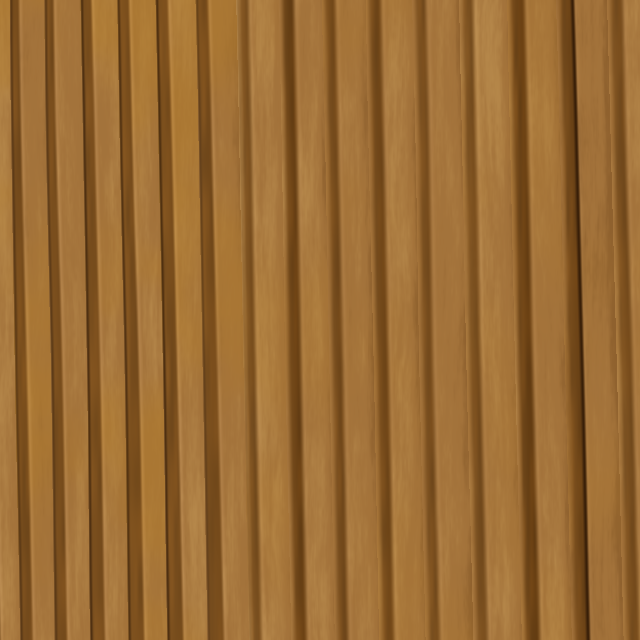
Reproduce this texture procedurally as a Shadertoy shader.

```glsl
// A wall of upright wooden slats seen at a slight angle: about fifteen, widening to the right.
// A quadratic maps slat number to position; its inverse gives each pixel its slat.
// Every slat has a shaded groove, an optional dark seam, a lit edge and stretched grain.

const vec3 SEAM  = vec3(0.22, 0.12, 0.03);
const vec3 DEEP  = vec3(0.36, 0.21, 0.05);
const vec3 BROWN = vec3(0.47, 0.30, 0.11);
const vec3 SHADE = vec3(0.56, 0.38, 0.18);
const vec3 WOOD  = vec3(0.64, 0.45, 0.23);
const vec3 LIGHT = vec3(0.71, 0.53, 0.29);
const vec3 HONEY = vec3(0.69, 0.48, 0.17);

// Slat edge position = START + PITCH * n + SPREAD * n * n
const float START = 0.015, PITCH = 0.0532, SPREAD = 0.00096;

float hash(vec2 p) {
    uvec2 q = uvec2(ivec2(floor(p))) * uvec2(1597334673u, 3812015801u);
    uint n = (q.x ^ q.y) * 1597334673u;
    n = (n ^ (n >> 15)) * 2246822519u;
    return float((n ^ (n >> 13)) & 65535u) / 65535.0;
}

float noise(vec2 p) {
    vec2 i = floor(p), f = fract(p);
    f = f * f * (3.0 - 2.0 * f);
    return mix(mix(hash(i), hash(i + vec2(1, 0)), f.x),
               mix(hash(i + vec2(0, 1)), hash(i + vec2(1, 1)), f.x), f.y);
}

float fbm(vec2 p) {
    float sum = 0.0, amp = 0.5;
    for (int i = 0; i < 4; i++) {
        sum += amp * noise(p);
        p = p * 2.03 + 17.3;
        amp *= 0.5;
    }
    return sum / 0.9375;
}

// Soft-edged band between two positions
float band(float x, float from, float to, float soft) {
    return smoothstep(from - soft, from + soft, x) * (1.0 - smoothstep(to - soft, to + soft, x));
}

float slatNumber(float x) {
    float root = PITCH * PITCH + 4.0 * SPREAD * (x - START);
    return (sqrt(max(root, 0.0)) - PITCH) / (2.0 * SPREAD);
}

// Tone of the wood, around 0.5, with grain offset per slat
float grainTone(vec2 p, float id) {
    vec2 q = p + vec2(id * 3.7, id * 1.9);
    q.x += 0.012 * noise(q * vec2(6.0, 5.0)) + 0.04 * p.y * (hash(vec2(id, 8)) - 0.5);
    float broad = fbm(q * vec2(26.0, 5.0)) - 0.5;
    float fibre = fbm(q * vec2(190.0, 14.0)) - 0.5;
    float pores = noise(q * vec2(300.0, 90.0)) - 0.5;
    return 0.55 + 0.65 * broad + 0.35 * fibre + 0.10 * pores;
}

vec3 woodColor(float tone) {
    vec3 c = mix(SHADE, WOOD, smoothstep(0.0, 0.5, tone));
    return mix(c, LIGHT, smoothstep(0.5, 1.05, tone));
}

void mainImage(out vec4 fragColor, in vec2 fragCoord) {
    vec2 uv = fragCoord / iResolution.xy;
    float pixel = 1.0 / iResolution.x;
    float down = 1.0 - uv.y;

    // Lean and slight waviness of the slats
    float x = uv.x - (0.015 + 0.011 * uv.x) * down;
    x += 0.003 * (noise(vec2(uv.x * 14.0, uv.y * 2.5)) - 0.5);

    float n = slatNumber(x);
    float id = floor(n);
    float width = PITCH + SPREAD * (2.0 * id + 1.0);
    float d = x - (START + PITCH * id + SPREAD * id * id);
    float vary = hash(vec2(id, 3)), tint = hash(vec2(id, 5));

    // Crisp slats on the left, softer ones to the right
    float crisp = 1.0 - smoothstep(4.5, 6.5, id);
    float soft = mix(0.0035, 0.0012, crisp) + pixel;
    float groove = width * (0.29 + 0.08 * vary + 0.10 * crisp * (down - 0.4));

    // Face: grain, rounded shading and warm patches
    float across = clamp((d - groove) / (width - groove), 0.0, 1.0);
    float tone = grainTone(uv, id) + 0.24 * (tint - 0.5);
    tone += 0.10 * sin(3.14159 * across) - 0.28 * smoothstep(0.7, 1.0, across) * (1.0 - crisp);
    vec3 color = woodColor(tone);
    float patches = smoothstep(0.4, 0.75, fbm(vec2(id * 5.3 + uv.x * 4.0, uv.y * 4.0)));
    color = mix(color, HONEY, patches * mix(0.2, 0.55, crisp));
    color += 0.05 * band(d, groove, groove + 0.005, soft);

    // Groove: brown side face, deepest beside the next slat
    float depth = smoothstep(0.1, 0.85, d / groove) * mix(0.75, 0.2, crisp);
    vec3 side = mix(BROWN, DEEP, depth) * (0.92 + 0.18 * noise(uv * vec2(160.0, 12.0)));
    float cut = band(d, soft, groove, soft);
    color = mix(color, side, cut * mix(0.72 + 0.28 * vary, 0.92, crisp));

    // Thin dark seam: at the start of crisp grooves, at the end of one open joint
    float joint = 1.0 - step(0.5, abs(id - 13.0));
    float seamAt = mix(0.0025, groove - 0.002, joint);
    float seam = band(d, seamAt - 0.0015, seamAt + 0.0015 + 0.002 * joint, 0.001 + pixel);
    color = mix(color, SEAM, seam * max(joint, crisp * (0.65 + 0.35 * tint)));

    fragColor = vec4(color, 1.0);
}
```
